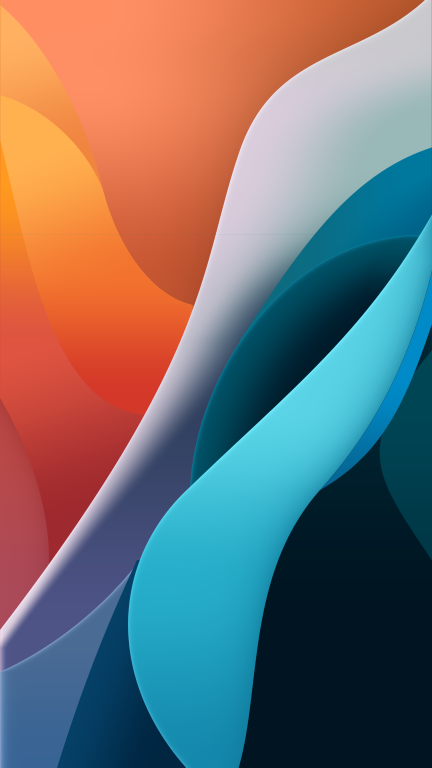
Write a Shadertoy shader that draws this background.

```glsl
// Overlapping silk-like ribbons: warm folds at left, a pale sheet, and teal arches at right.
// Each border is a cubic Bezier solved for height, giving a signed distance;
// the layers are painted back to front with gradients, soft shading and thin lit rims.

const vec2 CANVAS = vec2(4.32, 7.68);

vec2 bezier(vec2 a, vec2 b, vec2 c, vec2 d, float t) {
    float s = 1.0 - t;
    return s*s*s*a + 3.0*s*s*t*b + 3.0*s*t*t*c + t*t*t*d;
}

// Signed distance to a curve descending from a to d, positive on its right
float edge(vec2 p, vec2 a, vec2 b, vec2 c, vec2 d) {
    float lo = 0.0, hi = 1.0;
    for (int i = 0; i < 18; i++) {
        float mid = 0.5 * (lo + hi);
        if (bezier(a, b, c, d, mid).y > p.y) lo = mid; else hi = mid;
    }
    float t = 0.5 * (lo + hi), s = 1.0 - t;
    vec2 tangent = s*s*(b - a) + 2.0*s*t*(c - b) + t*t*(d - c);
    return (p.x - bezier(a, b, c, d, t).x) * abs(tangent.y) / max(length(tangent), 1e-4);
}

// Two Bezier pieces joined at d
float edge2(vec2 p, vec2 a, vec2 b, vec2 c, vec2 d, vec2 e, vec2 f, vec2 g) {
    return p.y > d.y ? edge(p, a, b, c, d) : edge(p, d, e, f, g);
}

// Falloff from an edge into a shape
float near(float d, float width) { return exp(-max(d, 0.0) / width); }

vec3 layer(vec3 below, vec3 paint, float d) {
    float pixel = CANVAS.y / iResolution.y;
    return mix(below, paint, smoothstep(-0.7 * pixel, 0.7 * pixel, d));
}

void mainImage(out vec4 fragColor, in vec2 fragCoord) {
    vec2 p = fragCoord / iResolution.xy * CANVAS;

    // Orange backdrop, darker towards the pale sheet
    float sheet = edge2(p, vec2(4.25, 7.68), vec2(3.6, 7.08), vec2(2.75, 7.18), vec2(2.4, 6.18),
                        vec2(2.0, 5.03), vec2(2.15, 4.18), vec2(0.0, 1.38));
    vec3 col = mix(vec3(1.0, 0.56, 0.39), vec3(0.78, 0.37, 0.19), smoothstep(1.0, 4.2, p.x));
    col = mix(col, vec3(0.76, 0.31, 0.17), 0.85 * smoothstep(6.9, 4.8, p.y));
    col *= 1.0 - 0.12 * near(-sheet, 0.35);

    // Amber ribbon and the brighter fold over it
    float amber = edge2(p, vec2(0.0, 7.63), vec2(0.45, 7.26), vec2(0.85, 6.53), vec2(1.03, 5.78),
                        vec2(1.17, 5.23), vec2(1.5, 4.73), vec2(1.92, 4.63));
    vec3 paint = mix(vec3(0.94, 0.52, 0.25), vec3(1.0, 0.69, 0.38), smoothstep(5.9, 7.3, p.y - 0.3 * p.x));
    col = layer(col, paint, -amber);
    float fold = p.y < 5.78 ? amber : edge(p, vec2(0.0, 6.73), vec2(0.45, 6.6), vec2(0.85, 6.23), vec2(1.03, 5.78));
    paint = mix(vec3(0.83, 0.22, 0.16), vec3(0.95, 0.45, 0.18), smoothstep(3.7, 5.0, p.y));
    paint = mix(paint, vec3(1.0, 0.69, 0.31), smoothstep(4.6, 6.2, p.y - 0.35 * (p.x - 0.5)));
    col = layer(col, paint, -fold);

    // Deep red fold and the mauve one at the left border
    float red = edge(p, vec2(0.0, 6.28), vec2(0.28, 5.18), vec2(0.5, 3.58), vec2(1.48, 3.53));
    paint = mix(vec3(0.62, 0.16, 0.18), vec3(0.87, 0.33, 0.25), smoothstep(2.4, 4.3, p.y - 0.3 * (p.x - 0.4)));
    paint = mix(paint, vec3(1.0, 0.60, 0.12), smoothstep(4.2, 5.9, p.y));
    col = layer(col, paint, -red);
    float mauve = edge(p, vec2(0.0, 3.7), vec2(0.3, 3.18), vec2(0.48, 2.63), vec2(0.49, 2.13));
    paint = mix(vec3(0.67, 0.29, 0.35), vec3(0.73, 0.29, 0.28), smoothstep(1.6, 3.4, p.y));
    col = layer(col, paint - 0.05 * near(-mauve, 0.12), -mauve);

    // Pale sheet turning from lilac to grey-teal, then folding into navy shade
    float arch = edge(p, vec2(4.4, 6.23), vec2(3.5, 5.98), vec2(3.0, 5.18), vec2(2.4, 4.28));
    paint = mix(vec3(0.85, 0.80, 0.86), vec3(0.60, 0.72, 0.72), smoothstep(0.1, 1.3, sheet));
    paint = mix(paint, vec3(0.75, 0.78, 0.77), 0.6 * smoothstep(6.4, 7.4, p.y));
    paint = mix(paint, vec3(0.30, 0.48, 0.50), 0.8 * near(-arch, 0.3) * smoothstep(6.0, 4.7, p.y));
    float shade = edge(p, vec2(3.0, 5.28), vec2(2.2, 4.23), vec2(1.65, 3.48), vec2(0.0, 1.2));
    float blur = mix(0.06, 0.36, smoothstep(1.2, 5.0, p.y));
    vec3 navy = mix(vec3(0.31, 0.33, 0.53), vec3(0.19, 0.25, 0.37), smoothstep(1.2, 3.8, p.y));
    paint = mix(paint, navy, smoothstep(-blur, blur, shade) * smoothstep(5.4, 4.5, p.y));
    col = layer(col, paint + 0.12 * near(sheet, 0.02), sheet);

    // Slate and deep blue sheets at the lower left
    float slate = p.y > 2.08 ? -1.0 : edge(p, vec2(1.4, 2.08), vec2(1.1, 1.68), vec2(0.6, 1.23), vec2(0.0, 0.96));
    paint = mix(vec3(0.22, 0.39, 0.58), vec3(0.29, 0.42, 0.58), smoothstep(0.0, 1.4, p.y));
    col = layer(col, paint + 0.25 * near(slate, 0.015), slate);
    float deep = p.y > 2.08 ? -1.0 : edge(p, vec2(1.38, 2.1), vec2(1.1, 1.5), vec2(0.85, 0.9), vec2(0.57, 0.0));
    paint = mix(vec3(0.02, 0.25, 0.40), vec3(0.0, 0.15, 0.26), smoothstep(0.0, 0.9, deep));
    col = layer(col, paint, deep);

    // Teal arch with the dark hollow inside it
    paint = mix(vec3(0.05, 0.42, 0.50), vec3(0.0, 0.47, 0.62), smoothstep(2.8, 4.2, p.x));
    col = layer(col, paint - 0.08 * smoothstep(0.2, 0.8, arch), arch);
    float hollow = min(edge(p, vec2(4.2, 5.33), vec2(2.9, 5.33), vec2(1.95, 3.98), vec2(1.9, 2.78)), 5.33 - p.y);
    paint = mix(vec3(0.0, 0.31, 0.39), vec3(0.0, 0.11, 0.17), smoothstep(0.0, 0.75, hollow));
    col = layer(col, paint + vec3(0.04, 0.18, 0.22) * near(hollow, 0.02), hollow);

    // Dark lower right with a faint teal bulge
    float right = edge2(p, vec2(4.34, 5.06), vec2(4.1, 3.98), vec2(3.65, 3.28), vec2(3.2, 2.78),
                        vec2(2.45, 1.93), vec2(2.62, 0.78), vec2(2.38, -0.02));
    paint = mix(vec3(0.0, 0.08, 0.13), vec3(0.0, 0.14, 0.19), smoothstep(1.5, 3.8, p.y));
    col = layer(col, paint, right);
    float bulge = edge(p, vec2(4.32, 4.18), vec2(3.5, 3.18), vec2(3.75, 2.93), vec2(4.35, 2.03));
    col = layer(col, mix(vec3(0.0, 0.22, 0.28), vec3(0.0, 0.27, 0.33), smoothstep(2.2, 3.6, p.y)), bulge);

    // Blue underside, then the cyan ribbon in front
    float under = edge(p, vec2(4.4, 4.68), vec2(4.1, 3.78), vec2(3.9, 3.18), vec2(3.2, 2.78));
    paint = mix(vec3(0.02, 0.40, 0.58), vec3(0.0, 0.54, 0.78), smoothstep(2.8, 3.9, p.y));
    col = layer(col, paint, min(min(right, -under), p.y - 2.78));
    float left = edge2(p, vec2(4.4, 5.68), vec2(3.7, 4.38), vec2(2.9, 3.78), vec2(1.9, 2.81),
                       vec2(1.1, 2.08), vec2(1.05, 0.88), vec2(1.9, -0.04));
    paint = mix(vec3(0.08, 0.54, 0.68), vec3(0.15, 0.68, 0.79), smoothstep(0.0, 2.0, p.y));
    paint = mix(paint, vec3(0.35, 0.83, 0.90), smoothstep(1.8, 3.6, p.y));
    paint = mix(paint, vec3(0.06, 0.47, 0.60), 0.65 * near(-right, 0.17));
    col = layer(col, paint + 0.14 * near(left, 0.018), min(left, -right));

    fragColor = vec4(clamp(col, 0.0, 1.0), 1.0);
}
```
